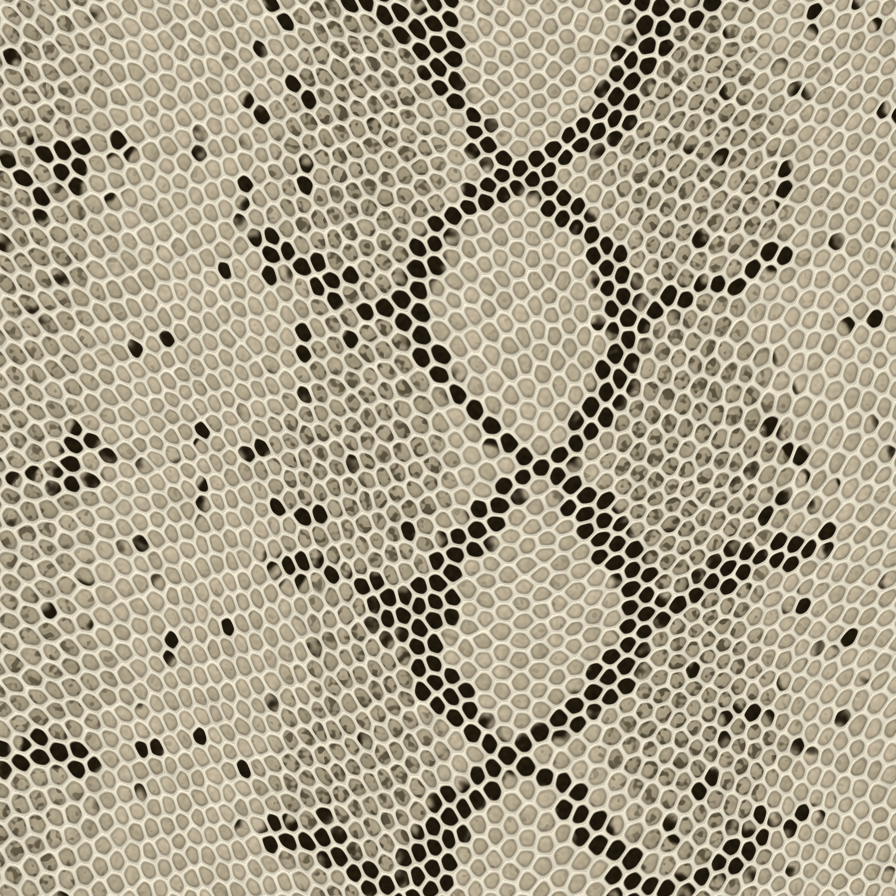
Write a three.js fragment shader that draws this texture.

```glsl
// Embossed snakeskin: raised cream walls around small rounded scales, dyed
// with a chain of dark-rimmed diamonds, side arms, grey flanks and loose spots.
// Scales are a smoothed Voronoi net; the dye is sampled near each scale centre.
varying vec2 vUv;

const float PI = 3.14159265;
const vec2 SCALE_SIZE = vec2(0.0182, 0.0235);
const float SPINE_X = 0.59;

vec2 hash2(vec2 p) {
  p = vec2(dot(p, vec2(127.1, 311.7)), dot(p, vec2(269.5, 183.3)));
  return fract(sin(p) * 43758.545);
}

float gradientNoise(vec2 p) {
  vec2 i = floor(p), f = p - i;
  vec2 u = f * f * f * (f * (f * 6.0 - 15.0) + 10.0);
  vec2 e = vec2(0.0, 1.0);
  float a = dot(hash2(i) * 2.0 - 1.0, f);
  float b = dot(hash2(i + e.yx) * 2.0 - 1.0, f - e.yx);
  float c = dot(hash2(i + e.xy) * 2.0 - 1.0, f - e.xy);
  float d = dot(hash2(i + e.yy) * 2.0 - 1.0, f - e.yy);
  return mix(mix(a, b, u.x), mix(c, d, u.x), u.y);
}

// Bends the scale rows so they rise away from the spine
vec2 bendRows(vec2 p) {
  float side = p.x - SPINE_X;
  vec2 drift = vec2(gradientNoise(p * 3.0 + 4.0), gradientNoise(p * 3.0 + 19.0));
  return p + 0.045 * drift - vec2(0.0, 0.38 * sqrt(side * side + 0.006));
}

// Staggered, jittered centre of one scale, in lattice units
vec2 scaleCentre(vec2 id) {
  return id + vec2(0.5, 0.5 + 0.5 * mod(id.x, 2.0)) + 0.3 * (hash2(id) - 0.5);
}

// Returns offset to the scale centre (xy), rounded wall distance (z), random (w)
vec4 scaleNet(vec2 g) {
  vec2 stretch = vec2(1.0, SCALE_SIZE.y / SCALE_SIZE.x);
  vec2 base = floor(g), nearest = vec2(9.0), nearestId = base;
  for (int x = -1; x <= 1; x++)
    for (int y = -2; y <= 1; y++) {
      vec2 id = base + vec2(float(x), float(y));
      vec2 r = (scaleCentre(id) - g) * stretch;
      if (dot(r, r) < dot(nearest, nearest)) { nearest = r; nearestId = id; }
    }
  float sum = 0.0;
  for (int x = -1; x <= 1; x++)
    for (int y = -2; y <= 2; y++) {
      vec2 id = nearestId + vec2(float(x), float(y));
      vec2 r = (scaleCentre(id) - g) * stretch;
      vec2 across = r - nearest;
      if (dot(across, across) > 0.001)
        sum += exp(-13.0 * dot(0.5 * (r + nearest), normalize(across)));
    }
  return vec4(nearest, -log(sum) / 13.0, hash2(nearestId + 7.0).x);
}

// Black dye as a signed depth (positive is dyed)
float blackDye(vec2 p) {
  float wobble = gradientNoise(p * 9.0);
  float side = abs(p.x - SPINE_X + 0.015 * sin(p.y * 11.0));
  float phase = (p.y - 0.155) / 0.325 + 0.12 * wobble;
  float along = (fract(phase) - 0.5) * 0.325;
  float rim = 0.12 * pow(abs(sin(PI * phase)), 0.85);
  float chain = 0.021 - abs(side - rim) * 0.85 + 0.016 * wobble;

  float reach = side - 0.13;
  float arm = 0.017 - abs(along - 0.5 * reach + 0.02 * wobble);
  arm += 0.03 * gradientNoise(p * 24.0 + 5.0);
  arm -= 0.4 * max(0.0, max(-reach, reach - 0.15));

  float level = (fract(phase + 0.5) - 0.5) * 0.325;
  float cluster = 0.035 - length(vec2((side - 0.53) * 0.45, level));
  cluster += 0.065 * gradientNoise(p * 30.0 + 31.0) - 0.01;

  float border = exp(-pow((side - 0.29) / 0.07, 2.0));
  float spots = gradientNoise(p * vec2(34.0, 27.0) + 50.0) - 0.34 + 0.1 * border;
  spots = 0.07 * (spots - 0.5 * (1.0 - smoothstep(0.09, 0.16, side)));
  return max(max(chain, arm), max(cluster, spots));
}

// Grey stain on both flanks of the chain and near the far side
float greyStain(vec2 p) {
  float side = abs(p.x - SPINE_X);
  float level = abs(fract((p.y - 0.155) / 0.325 + 0.5) - 0.5);
  float flank = 1.0 - smoothstep(0.07, 0.14, abs(side - 0.19) + 0.1 * level);
  float far = 0.8 * smoothstep(0.44, 0.54, side);
  return clamp(max(flank, far) + 0.5 * gradientNoise(p * 7.0 + 12.0), 0.0, 1.0);
}

void main() {
  vec4 net = scaleNet(bendRows(vUv) / SCALE_SIZE);
  vec2 centre = vUv + net.xy * SCALE_SIZE.x;
  float fleck = gradientNoise(vUv * 150.0);
  float blotch = gradientNoise(vUv * 85.0 + 40.0);

  // Scale floor: tan to grey, with mottled flecks
  float stain = greyStain(centre);
  vec3 dye = mix(vec3(0.75, 0.70, 0.60), vec3(0.62, 0.58, 0.48), 0.6 * net.w + 0.5 * stain);
  dye *= 1.0 + 0.16 * fleck;
  float mottle = smoothstep(0.08, 0.34, fleck * 0.6 + blotch * 0.7 + 0.2 * stain - 0.08);
  dye = mix(dye, vec3(0.30, 0.27, 0.20), mottle * (0.25 + 0.6 * stain));

  // Black dye fills most of a scale, with ragged edges
  float depth = blackDye(mix(centre, vUv, 0.25)) + 0.012 * (net.w - 0.5) + 0.006 * blotch;
  dye = mix(dye, vec3(0.12, 0.095, 0.05) * (1.0 + 0.5 * fleck), smoothstep(-0.003, 0.003, depth));

  // Embossing: shaded rim inside each scale and lit walls
  float light = dot(net.xy, normalize(vec2(0.5, -0.8)));
  dye *= 0.84 + 0.18 * smoothstep(0.14, 0.32, net.z) + 0.12 * light;
  vec3 wall = vec3(0.92, 0.89, 0.80) * (0.97 + 0.10 * light + 0.10 * gradientNoise(vUv * 40.0));
  wall *= 1.0 - 0.12 * smoothstep(0.03, 0.13, net.z);
  gl_FragColor = vec4(mix(wall, dye, smoothstep(0.07, 0.18, net.z)), 1.0);
}
```
